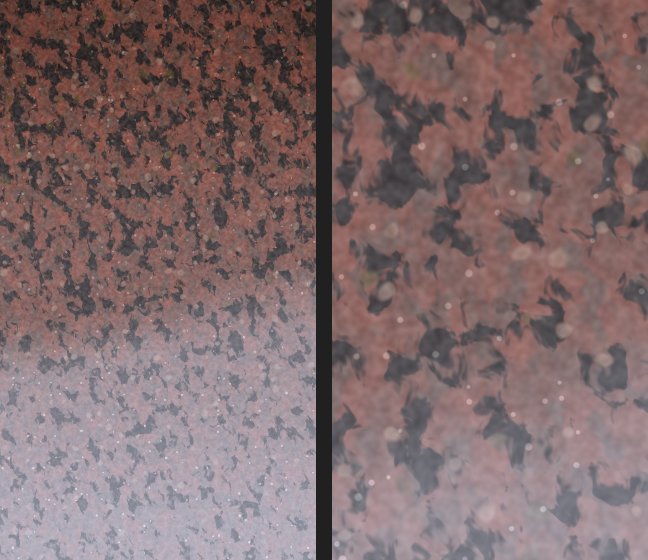
Left: the whole. Right: its middle third, enlarged.
This texture is drawn by a Shadertoy shader. Its source:

```glsl
// Polished red granite fading under a pale lavender reflection from below.
// Warped gradient noise sorts the stone into feldspar, quartz and dark mica;
// each mineral blends from its clear colour to its hazed colour.

const vec3 FELDSPAR_CLEAR = vec3(0.48, 0.29, 0.25);
const vec3 FELDSPAR_HAZED = vec3(0.72, 0.685, 0.735);
const vec3 QUARTZ_CLEAR   = vec3(0.38, 0.30, 0.27);
const vec3 QUARTZ_HAZED   = vec3(0.67, 0.67, 0.73);
const vec3 MICA_CLEAR     = vec3(0.18, 0.165, 0.165);
const vec3 MICA_HAZED     = vec3(0.54, 0.555, 0.61);
const vec3 FLECK_CLEAR    = vec3(0.62, 0.48, 0.41);
const vec3 FLECK_HAZED    = vec3(0.79, 0.76, 0.80);

// Two random values in 0..1 for an integer cell
vec2 hash2(vec2 cell) {
    uvec2 q = uvec2(ivec2(cell) + 4096) * uvec2(1597u, 3812u + 1u);
    uint n = (q.x ^ q.y) * 747796u;
    n = (n ^ (n >> 15)) * 277803u;
    n = (n ^ (n >> 13)) * 912931u;
    n ^= n >> 16;
    return vec2(n & 65535u, n >> 16) / 65535.0;
}

float cornerSlope(vec2 cell, vec2 offset) {
    float angle = 6.2832 * hash2(cell).x;
    return dot(vec2(cos(angle), sin(angle)), offset);
}

float gradientNoise(vec2 p) {
    vec2 i = floor(p), f = p - i;
    vec2 u = f * f * f * (f * (f * 6.0 - 15.0) + 10.0);
    vec2 e = vec2(1.0, 0.0);
    float low  = mix(cornerSlope(i, f), cornerSlope(i + e.xy, f - e.xy), u.x);
    float high = mix(cornerSlope(i + e.yx, f - e.yx), cornerSlope(i + e.xx, f - e.xx), u.x);
    return mix(low, high, u.y);
}

float fbm(vec2 p, int octaves, float gain) {
    float sum = 0.0, amplitude = 1.0;
    for (int k = 0; k < octaves; k++) {
        sum += amplitude * gradientNoise(p);
        p = mat2(1.6, 1.2, -1.2, 1.6) * p + 17.3;
        amplitude *= gain;
    }
    return sum;
}

// Sparse rounded grains, one candidate per jittered cell
float flecks(vec2 p, float share, float radius) {
    vec2 cell = floor(p);
    vec2 centre = 0.3 + 0.4 * hash2(cell + 71.0);
    vec2 pick = hash2(cell + 233.0);
    float size = radius * mix(0.5, 1.0, pick.y);
    float d = length(p - cell - centre);
    return step(pick.x, share) * (1.0 - smoothstep(size * 0.55, size * 1.2, d));
}

// Reflection strength; drop runs from 0 at the top to 1 at the bottom
float reflection(vec2 p, float drop) {
    float edge = drop + 0.10 * (p.x - 0.5) + 0.035 * gradientNoise(p * 5.0);
    return 0.30 * smoothstep(0.05, 0.55, drop)
         + 0.43 * smoothstep(0.51, 0.65, edge)
         + 0.27 * smoothstep(0.58, 1.0, drop);
}

vec3 mineral(vec3 clearColor, vec3 hazedColor, float haze) {
    return mix(clearColor, hazedColor, haze);
}

void mainImage(out vec4 fragColor, in vec2 fragCoord) {
    vec2 p = fragCoord / iResolution.x;
    float drop = 1.0 - fragCoord.y / iResolution.y;
    float haze = reflection(p, drop);

    // Grains lean slightly and run longer along the height
    vec2 grain = vec2(p.x + 0.22 * p.y, 0.76 * p.y - 0.08 * p.x);
    vec2 warp = vec2(gradientNoise(p * 34.0), gradientNoise(p * 34.0 + 51.0));
    grain += 0.011 * warp;

    // Feldspar base with warm and cool clouds
    vec3 color = mineral(FELDSPAR_CLEAR, FELDSPAR_HAZED, haze);
    float cloud = fbm(grain * 19.0 + 140.0, 2, 0.6);
    color += cloud * mix(vec3(0.11, 0.03, 0.015), vec3(0.035, -0.01, -0.01), haze);

    // Greyish quartz, then dark mica, thinner under the reflection
    float quartz = smoothstep(0.06, 0.36, fbm(grain * 27.0 + 63.0, 3, 0.55));
    color = mix(color, mineral(QUARTZ_CLEAR, QUARTZ_HAZED, haze), 0.75 * quartz);
    float micaField = fbm(grain * 23.0 + 9.0, 4, 0.58) + 0.25 * gradientNoise(p * 6.0 + 30.0);
    float threshold = mix(0.10, 0.25, haze);
    float mica = smoothstep(threshold - 0.13, threshold + 0.17, micaField);
    color = mix(color, mineral(MICA_CLEAR, MICA_HAZED, haze), 0.93 * mica);

    // Pale grains, a few olive ones, and tiny glints
    vec3 fleckColor = mineral(FLECK_CLEAR, FLECK_HAZED, haze);
    vec2 speckled = p + 0.008 * warp;
    color = mix(color, fleckColor, 0.65 * flecks(speckled * 27.0, 0.14, 0.32));
    vec3 olive = mineral(vec3(0.36, 0.31, 0.17), QUARTZ_HAZED, haze);
    color = mix(color, olive, 0.6 * flecks(speckled * 23.0 + 40.0, 0.07, 0.33));
    color += 0.16 * flecks(p * 60.0, 0.06, 0.28);

    // Fine crystal texture and darker upper corners
    float crystal = fbm(p * 62.0 + 200.0, 2, 0.8);
    color += crystal * mix(0.085, 0.045, haze);
    float corner = smoothstep(0.25, 0.0, drop) * (0.4 + 2.0 * pow(abs(p.x - 0.5), 2.0));
    color *= 1.0 - 0.22 * corner;

    fragColor = vec4(clamp(color, 0.0, 1.0), 1.0);
}
```
